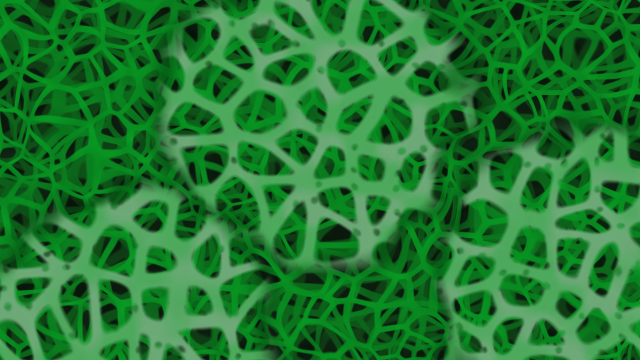
Give the GLSL for this pattern, as a Shadertoy shader.

```glsl
// Pale spongy membrane patches with oval pores over a deep mesh of green fibres.
#define PORE_SCALE 8.0       // pores per canvas height
#define PORE_WALL 0.125      // mean half width of the membrane walls
#define WALL_SOFT 0.055      // blur of the pore rims
#define FIBRE_LAYERS 5
#define FIBRE_SCALE 8.0      // mesh cells per canvas height, rearmost layer
#define FIBRE_WIDTH 0.09
#define FIBRE_SOFT 0.035
#define PATCH_SOFT 0.035     // fade at the membrane border

const vec3 VOID_DARK   = vec3(0.045, 0.11, 0.055);
const vec3 FIBRE_DEEP  = vec3(0.06, 0.25, 0.08);
const vec3 FIBRE_NEAR  = vec3(0.03, 0.57, 0.13);
const vec3 WALL_GREEN  = vec3(0.31, 0.67, 0.37);
const vec3 WALL_GREY   = vec3(0.44, 0.67, 0.48);

// Membrane patches: centre and radius in canvas heights
const vec3 PATCHES[3] = vec3[3](
    vec3(0.87, 0.70, 0.41), vec3(0.35, 0.04, 0.41), vec3(1.66, 0.19, 0.43));

vec2 hash2(vec2 p) {
    vec3 q = fract(vec3(p.xyx) * vec3(0.1031, 0.1030, 0.0973));
    q += dot(q, q.yzx + 33.33);
    return fract((q.xx + q.yz) * q.zy);
}

float noise(vec2 p) {
    vec2 i = floor(p), f = fract(p);
    f = f * f * (3.0 - 2.0 * f);
    return mix(mix(hash2(i).x, hash2(i + vec2(1, 0)).x, f.x),
               mix(hash2(i + vec2(0, 1)).x, hash2(i + vec2(1, 1)).x, f.x), f.y);
}

vec2 warp(vec2 p, float scale, float amount) {
    return p + amount * (vec2(noise(p * scale), noise(p * scale + 41.7)) - 0.5);
}

// x: distance to the cell border with corners rounded, y: random value of the cell
vec2 cellBorder(vec2 p, float sharpness) {
    vec2 base = floor(p), f = fract(p), nearCell = vec2(0), nearOffset = vec2(0);
    float best = 8.0;
    for (int y = -1; y <= 1; y++)
    for (int x = -1; x <= 1; x++) {
        vec2 g = vec2(x, y), r = g + hash2(base + g) - f;
        if (dot(r, r) < best) { best = dot(r, r); nearCell = g; nearOffset = r; }
    }
    float sum = 1e-6;
    for (int y = -2; y <= 2; y++)
    for (int x = -2; x <= 2; x++) {
        vec2 g = nearCell + vec2(x, y), r = g + hash2(base + g) - f;
        vec2 across = r - nearOffset;
        if (dot(across, across) > 1e-5)
            sum += exp(-sharpness * dot(0.5 * (r + nearOffset), normalize(across)));
    }
    return vec2(-log(sum) / sharpness, hash2(base + nearCell + 17.0).y);
}

// Layers of crossing strands, brighter towards the front
vec3 fibreMesh(vec2 p) {
    vec3 col = VOID_DARK * (0.7 + 0.6 * noise(p * 30.0));
    float clump = 0.75 + 0.5 * noise(p * 5.0 + 9.0);
    for (int i = 0; i < FIBRE_LAYERS; i++) {
        float depth = float(i) / float(FIBRE_LAYERS - 1);
        float angle = 0.4 + 1.3 * float(i);
        mat2 turn = mat2(cos(angle), sin(angle), -sin(angle), cos(angle));
        vec2 q = turn * warp(p, 9.0, 0.05) * (FIBRE_SCALE + 4.0 * depth);
        float edge = cellBorder(q + 23.0 * float(i) + 60.0, 40.0).x;
        float width = FIBRE_WIDTH * clump * (0.7 + 0.6 * noise(q * 1.5));
        float strand = 1.0 - smoothstep(width - FIBRE_SOFT, width + FIBRE_SOFT, edge);
        vec3 tint = mix(FIBRE_DEEP, FIBRE_NEAR, depth);
        col = mix(col, tint * (0.92 + 0.16 * noise(q * 2.0)), 0.93 * strand);
    }
    return col;
}

// Signed distance to the ragged patches, negative inside
float patchDistance(vec2 p) {
    vec2 q = warp(p, 9.0, 0.09);
    float d = 9.0;
    for (int i = 0; i < 3; i++)
        d = min(d, length(q - PATCHES[i].xy) - PATCHES[i].z);
    return d;
}

// Wall coverage: oval pores of varied size plus tiny pits
float membrane(vec2 p) {
    vec2 q = warp(p, 7.0, 0.04) * PORE_SCALE;
    vec2 cell = cellBorder(q + 31.0, 14.0);
    float halfWall = PORE_WALL * (0.65 + 0.7 * cell.y);
    float wall = 1.0 - smoothstep(halfWall - WALL_SOFT, halfWall + WALL_SOFT, cell.x);
    vec2 g = q * 2.2, id = floor(g), rnd = hash2(id + 5.0);
    float pit = length(fract(g) - 0.3 - 0.4 * rnd);
    float present = step(0.6, hash2(id + 71.0).x);
    return wall * (1.0 - 0.55 * present * (1.0 - smoothstep(0.06, 0.27, pit)));
}

void mainImage(out vec4 fragColor, in vec2 fragCoord) {
    vec2 p = fragCoord / iResolution.y;
    vec3 col = fibreMesh(p);

    // Soft shadow along the membrane border
    float d = patchDistance(p);
    col *= 1.0 - 0.25 * exp(-d * d * 900.0);

    // Membrane over the mesh
    float inside = 1.0 - smoothstep(-PATCH_SOFT, PATCH_SOFT, d);
    vec3 wallTint = mix(WALL_GREEN, WALL_GREY, smoothstep(0.25, 0.75, noise(p * 12.0)));
    col = mix(col, wallTint, 0.97 * inside * membrane(p));
    fragColor = vec4(col, 1.0);
}
```
